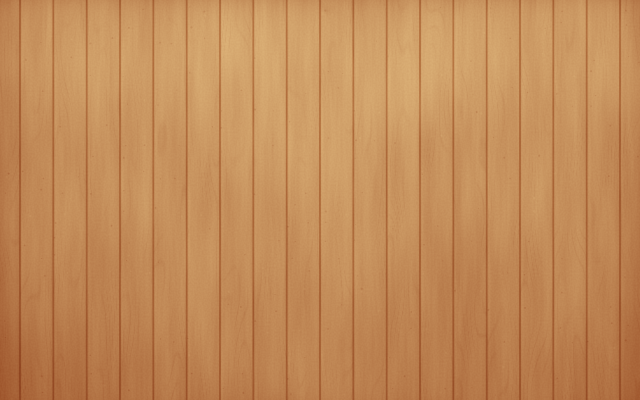
Reproduce this texture procedurally as a Shadertoy shader.

```glsl
// Warm vertical wood planks with fine grain, thin dark seams and a soft top light.

const float PLANKS = 19.2;          // planks across the canvas width
const float FIRST_SEAM = 0.6;       // position of the first seam, in planks
const float SEAM_HALF = 0.027;      // half width of a seam, in planks
const float SEAM_BLUR = 0.014;      // softness of a seam edge, in planks
const float SEAM_SHADE = 0.05;      // soft shadow beside a seam
const vec3 DARK_WOOD = vec3(0.655, 0.385, 0.215);
const vec3 LIGHT_WOOD = vec3(0.835, 0.655, 0.435);
const vec3 SEAM_TINT = vec3(0.87, 0.72, 0.61);
const float STREAKS = 0.15;         // strength of broad streaks
const float FIBRES = 0.07;          // strength of fine fibres
const float RINGS = 0.09;           // strength of growth lines
const float PORES = 0.09;           // strength of the grainy surface
const float SPECKS = 0.24;          // strength of scattered specks

float hash(vec2 p) {
    vec3 q = fract(p.xyx * 0.1031);
    q += dot(q, q.yzx + 33.33);
    return fract((q.x + q.y) * q.z);
}

vec2 gradient(vec2 cell) {
    float angle = 6.2832 * hash(cell);
    return vec2(cos(angle), sin(angle));
}

// Gradient noise, roughly -0.7 to 0.7
float noise(vec2 p) {
    vec2 i = floor(p), f = p - i;
    vec2 u = f * f * f * (f * (f * 6.0 - 15.0) + 10.0);
    vec2 e = vec2(1.0, 0.0);
    float low = mix(dot(gradient(i), f),
                    dot(gradient(i + e), f - e), u.x);
    float high = mix(dot(gradient(i + e.yx), f - e.yx),
                     dot(gradient(i + e.xx), f - e.xx), u.x);
    return mix(low, high, u.y);
}

// Overall brightness: lit from the top, darker at the borders
float lighting(vec2 uv) {
    float dx = uv.x - 0.53;
    float light = 0.98 - 0.68 * max(0.85 - uv.y, 0.0) - 0.75 * dx * dx;
    float side = min(uv.x, 1.0 - uv.x);
    light -= 0.26 * exp(-side / 0.04);
    light -= 0.26 * exp(-(1.0 - uv.y) / 0.03);
    light -= 0.08 * exp(-uv.y / 0.03);
    return light;
}

// Sparse round specks, one candidate per cell
float specks(vec2 p, float pixel) {
    vec2 cell = floor(p);
    vec2 centre = 0.25 + 0.5 * vec2(hash(cell + 7.1), hash(cell + 19.7));
    float radius = 0.02 + 0.04 * hash(cell + 41.3);
    float d = length(p - cell - centre) - radius;
    float present = step(0.82, hash(cell + 63.9));
    return present * (1.0 - smoothstep(-0.7 * pixel, 0.7 * pixel, d));
}

// Grain of one plank; local.x runs 0 to 1, local.y is also in planks
float grain(vec2 local, float id, float pixel) {
    vec2 p = local + vec2(id * 17.0, id * 5.3);
    float tone = STREAKS * noise(p * vec2(2.0, 0.28));
    tone += 0.5 * STREAKS * noise(p * vec2(4.5, 0.5) + 31.0);
    tone += FIBRES * noise(p * vec2(13.0, 0.9) + 57.0);

    // Bent hairline growth lines, stronger in some stretches of the plank
    float bend = noise(p * vec2(1.4, 0.28) + 83.0);
    float phase = 5.0 * local.x + 5.0 * bend + 0.12 * local.y;
    float toLine = abs(fract(phase) - 0.5) / 6.0;
    float line = 1.0 - smoothstep(0.0, 0.014 + 0.5 * pixel, toLine);
    float patchy = smoothstep(-0.2, 0.4, noise(p * vec2(1.5, 0.5) + 11.0));
    return tone - RINGS * line * patchy;
}

void mainImage(out vec4 fragColor, in vec2 fragCoord) {
    vec2 uv = fragCoord / iResolution.xy;
    vec2 p = fragCoord / iResolution.x * PLANKS;
    float pixel = PLANKS / iResolution.x;

    // Plank coordinates
    float along = p.x - FIRST_SEAM;
    float id = floor(along) + 3.0;
    vec2 local = vec2(fract(along), p.y);

    // Wood tone: light, plank variation, grain and surface wear
    float tone = lighting(uv) + 0.05 * (hash(vec2(id, 8.0)) - 0.5);
    tone += 0.22 * noise(uv * vec2(5.0, 3.5) + 4.0);
    tone += grain(local, id, pixel);
    tone += PORES * noise(p * vec2(19.0, 17.0));
    tone -= SPECKS * specks(p * 2.0, 2.0 * pixel);
    tone += 0.4 * SPECKS * specks(p * 1.7 + 91.0, 1.7 * pixel);

    // Straight seam with soft shade and a faint bevel to its right
    float offset = local.x - step(0.5, local.x);
    float gap = abs(offset);
    float blur = max(SEAM_BLUR, 0.6 * pixel);
    float seam = 1.0 - smoothstep(SEAM_HALF - blur, SEAM_HALF + blur, gap);
    tone -= 0.08 * exp(-gap / SEAM_SHADE);
    float bevel = (offset - 0.08) / 0.03;
    tone += 0.06 * exp(-bevel * bevel);

    vec3 color = mix(DARK_WOOD, LIGHT_WOOD, clamp(tone, -0.3, 1.15));
    float depth = 0.95 + 0.2 * noise(vec2(floor(along + 0.5) * 3.7, p.y * 1.2));
    color *= mix(vec3(1.0), SEAM_TINT, seam * depth);
    fragColor = vec4(color, 1.0);
}
```
